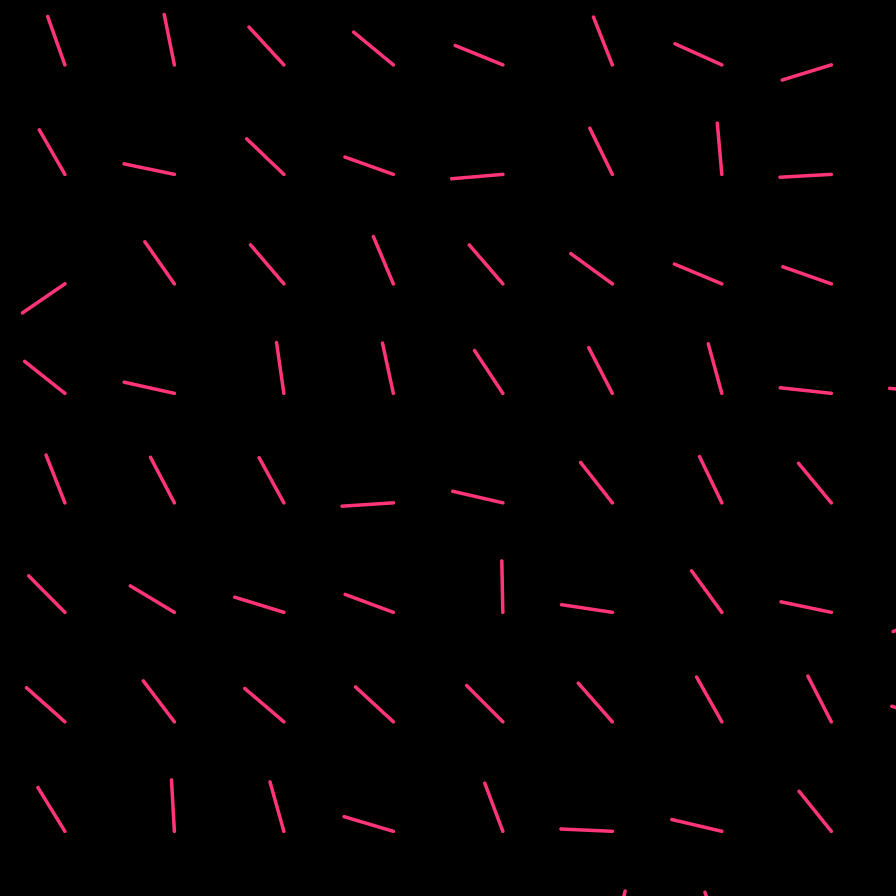
Give the GLSL for this pattern, as a Shadertoy shader.

```glsl
// A regular grid of short round-capped strokes on black. Each stroke pivots on
// its grid point, and gradient noise sampled there turns it around a shared
// up-left heading. Strokes stay within half a cell, so one lookup is enough.

const vec3  BACKGROUND    = vec3(0.0);
const vec3  STROKE_COLOR  = vec3(1.0, 0.204, 0.48);
const float SPACING       = 0.1222;   // distance between pivots
const float FIRST_PIVOT   = 0.0724;   // inset of the first pivot from top and left
const float STROKE_LENGTH = 0.0573;
const float HALF_WIDTH    = 0.00195;
const float MEAN_ANGLE    = 2.35;     // radians, counterclockwise from the right
const float ANGLE_SPREAD  = 2.7;
const float ANGLE_SKEW    = 1.2;      // favours large turns to the lower left
const float NOISE_STEP    = 0.73;     // noise cells per grid step
const vec2  NOISE_OFFSET  = vec2(3.37, 7.61);
const float TAU           = 6.2831853;

// Integer hash of a lattice point, in 0..1
float hash(vec2 p) {
    uvec2 q = uvec2(ivec2(p)) * uvec2(1597u, 3571u);
    uint h = (q.x ^ (q.y << 8)) + q.y;
    h = (h ^ (h >> 15)) * 73244475u;
    h = (h ^ (h >> 15)) * 73244475u;
    h ^= h >> 16;
    return float(h & 65535u) / 65536.0;
}

// Contribution of one lattice corner with a random unit gradient
float cornerSlope(vec2 corner, vec2 p) {
    float a = TAU * hash(corner);
    return dot(vec2(cos(a), sin(a)), p - corner);
}

float gradientNoise(vec2 p) {
    vec2 i = floor(p), f = p - i;
    vec2 w = f * f * f * (f * (f * 6.0 - 15.0) + 10.0);
    float top = mix(cornerSlope(i, p), cornerSlope(i + vec2(1, 0), p), w.x);
    float bottom = mix(cornerSlope(i + vec2(0, 1), p), cornerSlope(i + vec2(1, 1), p), w.x);
    return mix(top, bottom, w.y);
}

float strokeAngle(vec2 cell) {
    float n = gradientNoise(cell * NOISE_STEP + NOISE_OFFSET);
    return MEAN_ANGLE + n * (ANGLE_SPREAD + ANGLE_SKEW * n);
}

// Distance to the segment from the origin to tip
float segmentDistance(vec2 p, vec2 tip) {
    float t = clamp(dot(p, tip) / dot(tip, tip), 0.0, 1.0);
    return length(p - tip * t);
}

void mainImage(out vec4 fragColor, in vec2 fragCoord) {
    float pixel = 1.0 / iResolution.y;
    vec2 p = vec2(fragCoord.x, iResolution.y - fragCoord.y) * pixel;  // y runs down

    // Nearest pivot; the grid starts at the top left
    vec2 cell = floor((p - FIRST_PIVOT) / SPACING + 0.5);
    vec2 local = p - FIRST_PIVOT - cell * SPACING;
    float inGrid = step(0.0, min(cell.x, cell.y));

    // Stroke with smoothed edges
    float angle = strokeAngle(max(cell, 0.0));
    vec2 tip = STROKE_LENGTH * vec2(cos(angle), -sin(angle));
    float d = segmentDistance(local, tip) - HALF_WIDTH;
    float coverage = inGrid * clamp(0.5 - d / pixel, 0.0, 1.0);

    fragColor = vec4(mix(BACKGROUND, STROKE_COLOR, coverage), 1.0);
}
```
